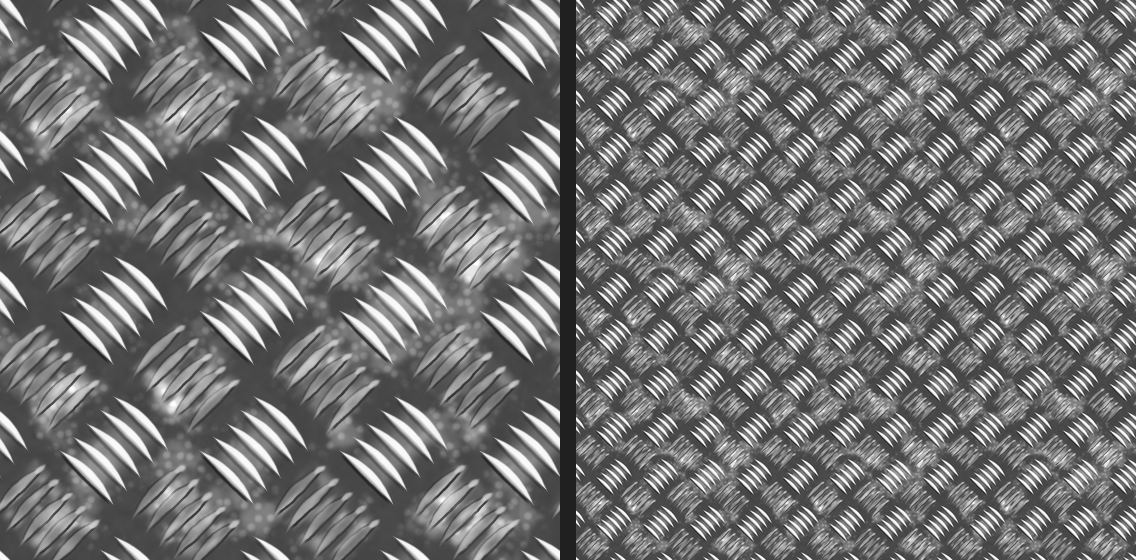
Left, the tile; right, the same tile 3 across and 3 down.
Reproduce this texture procedurally as a three.js fragment shader.

```glsl
// Worn five-bar tread plate: bright bars and dull scuffed bars in a diagonal weave.
varying vec2 vUv;

const float REPEATS = 4.0;
const float SPACING = 0.137;
const vec2 BRIGHT_CENTRE = vec2(0.823, 0.792);
const vec2 DULL_CENTRE = vec2(0.320, 0.302);

float hash(vec2 c) {
  return fract(sin(dot(c, vec2(127.1, 311.7))) * 43758.5);
}

// Smooth value noise that wraps after a whole period
float noise(vec2 p, vec2 period) {
  vec2 i = floor(p), f = fract(p);
  f = f * f * (3.0 - 2.0 * f);
  vec2 a = mod(i, period), b = mod(i + 1.0, period);
  return mix(mix(hash(a), hash(vec2(b.x, a.y)), f.x),
             mix(hash(vec2(a.x, b.y)), hash(b), f.x), f.y);
}

float layeredNoise(vec2 uv, float freq) {
  float sum = 0.0, amp = 0.5;
  for (int k = 0; k < 4; k++) {
    sum += amp * noise(uv * freq, vec2(freq));
    freq *= 2.0;
    amp *= 0.5;
  }
  return sum / 0.9375;
}

// Distance to the nearest scattered point, wrapping after count cells
float cellular(vec2 uv, float count) {
  vec2 p = uv * count, i = floor(p);
  float nearest = 2.0;
  for (int y = -1; y <= 1; y++) {
    for (int x = -1; x <= 1; x++) {
      vec2 c = i + vec2(float(x), float(y));
      vec2 id = mod(c, count);
      vec2 point = c + vec2(hash(id + 3.1), hash(id + 17.7));
      nearest = min(nearest, length(p - point));
    }
  }
  return nearest;
}

float softBox(vec2 q, vec2 halfSize, float blur) {
  vec2 d = abs(q) - halfSize;
  float dist = length(max(d, 0.0)) + min(max(d.x, d.y), 0.0);
  return 1.0 - smoothstep(-blur, blur, dist);
}

// Cluster frame: x runs along the bars, y across them
vec2 clusterFrame(vec2 p, vec2 centre, vec2 along) {
  vec2 q = fract(p - centre + 0.5) - 0.5;
  return vec2(dot(q, along), dot(q, vec2(-along.y, along.x)));
}

// Five bowed lenses: x = position along (-1 to 1), y = offset across, z = half width, w = index
vec4 bars(vec2 q, float halfLength, float halfWidth, float bow) {
  float t = q.x / halfLength;
  float lens = 1.0 - t * t;
  float v = q.y - bow * (lens - 0.5);
  float index = clamp(floor(v / SPACING + 0.5), -2.0, 2.0);
  return vec4(t, v - index * SPACING, halfWidth * lens, index);
}

float fillBar(vec4 bar, float blur) {
  return 1.0 - smoothstep(-blur, blur, abs(bar.y) - bar.z);
}

// Thin line along one flank of a bar
float flank(vec4 bar, float side, float width) {
  float d = abs(bar.y * side - bar.z - width * 0.6);
  return (1.0 - smoothstep(width * 0.3, width, d)) * (1.0 - smoothstep(0.75, 1.0, abs(bar.x)));
}

float plate(vec2 uv, float cloud, float grain, float specks) {
  float shade = 0.255 + 0.05 * grain + 0.22 * smoothstep(0.5, 0.8, cloud);
  return shade + 0.13 * specks * smoothstep(0.42, 0.65, cloud);
}

float dullCluster(float shade, vec2 q, vec2 id, vec2 uv, float cloud, float grain) {
  vec2 diagonal = vec2(uv.x + uv.y, uv.x - uv.y);
  vec2 streakFreq = vec2(22.0, 60.0);
  float streak = noise(diagonal * streakFreq, streakFreq);
  float wear = 0.7 + 0.3 * hash(id + 5.0);
  float pad = softBox(q + (cloud - 0.5) * 0.12, vec2(0.21, 0.29), 0.07);
  shade += pad * wear * (0.06 + 0.36 * smoothstep(0.35, 0.75, 0.5 * cloud + 0.5 * streak));
  vec4 bar = bars(q + (grain - 0.5) * 0.016, 0.25, 0.034, 0.022);
  float body = fillBar(bar, 0.014);
  shade = mix(shade, 0.43 + 0.34 * streak + 0.1 * grain, body * wear * 0.85);
  shade = mix(shade, 0.17, flank(bar, -1.0, 0.013) * (0.45 + 0.5 * streak));
  shade = mix(shade, 0.2, flank(bar, 1.0, 0.010) * (0.75 - 0.6 * streak));
  float tip = 1.0 - smoothstep(0.012, 0.03, length(vec2((bar.x - 0.87) * 0.13, bar.y)));
  return mix(shade, 0.85, tip * (0.5 + 0.4 * grain));
}

float brightCluster(float shade, vec2 q, float cloud, float grain) {
  float pad = softBox(q, vec2(0.13, 0.25), 0.08);
  shade = mix(shade, 0.38 + 0.3 * cloud, pad * 0.85);
  vec4 bar = bars(q + (grain - 0.5) * 0.007, 0.262, 0.034, 0.026);
  float outer = 1.0 - step(-1.5, bar.w);
  shade = mix(shade, 0.13, flank(bar, -1.0, 0.018) * (0.35 + 0.5 * outer));
  float lit = smoothstep(-1.0, -0.1, bar.y / max(bar.z, 0.004));
  float metal = mix(0.62, 0.98, lit) - 0.07 * grain * abs(bar.x);
  return mix(shade, metal, fillBar(bar, 0.008));
}

void main() {
  vec2 p = vUv * REPEATS;
  float cloud = layeredNoise(vUv, 13.0);
  float grain = layeredNoise(vUv, 48.0);
  float specks = 1.0 - smoothstep(0.1, 0.4, cellular(vUv, 40.0));
  vec2 dullId = mod(floor(p - DULL_CENTRE + 0.5), REPEATS);
  vec2 dull = clusterFrame(p, DULL_CENTRE, vec2(0.7071, 0.7071));
  vec2 bright = clusterFrame(p, BRIGHT_CENTRE, vec2(0.7071, -0.7071));

  float shade = plate(vUv, cloud, grain, specks);
  shade = dullCluster(shade, dull, dullId, vUv, cloud, grain);
  shade = brightCluster(shade, bright, cloud, grain);
  gl_FragColor = vec4(vec3(clamp(shade, 0.0, 1.0)), 1.0);
}
```
